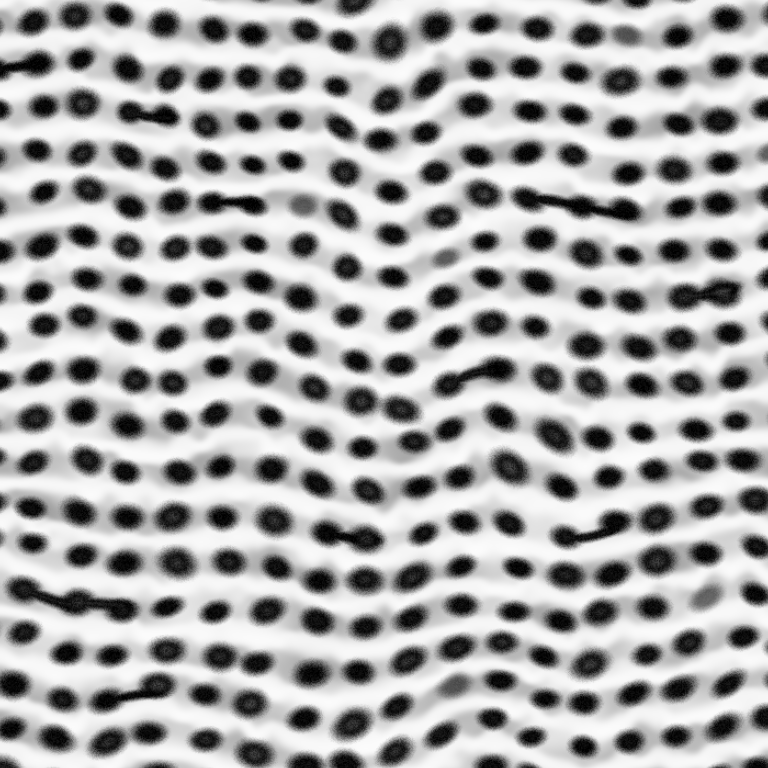
Reproduce this pattern procedurally as a WebGL 2 fragment shader.

```glsl
#version 300 es
precision highp float;
// Porous sheet: soft dark pits sit in wavy grey valleys between white ridges.
// A warped lattice places the pits; each is a jittered ellipse, at times shallow or
// joined to its neighbour. Fine grain roughens the dark parts only.

uniform vec2 u_resolution;
out vec4 fragColor;

const float TAU = 6.2831853;
const vec2 LATTICE = vec2(16.2, 17.4);      // pits across and up the canvas
const vec2 PIT_RADIUS = vec2(0.305, 0.235); // in lattice cells
const float RIDGE_TONE = 0.975;
const float VALLEY_TONE = 0.70;
const float PIT_TONE = 0.035;
const float GRAIN_SCALE = 700.0;

float hash(vec2 p) {
    vec3 a = fract(vec3(p.xyx) * 0.1031);
    a += dot(a, a.yzx + 33.33);
    return fract((a.x + a.y) * a.z);
}

vec2 hash2(vec2 p) {
    return vec2(hash(p + 17.3), hash(p + 71.9));
}

float noise(vec2 p) {
    vec2 cell = floor(p);
    vec2 f = fract(p);
    f = f * f * (3.0 - 2.0 * f);
    float low = mix(hash(cell), hash(cell + vec2(1, 0)), f.x);
    float high = mix(hash(cell + vec2(0, 1)), hash(cell + vec2(1, 1)), f.x);
    return mix(low, high, f.y);
}

// Bends the canvas: rows undulate and zigzag, columns drift.
vec2 warp(vec2 p) {
    float phase = 13.0 * p.x + 6.0 * noise(p * vec2(2.7, 1.6) + 5.0);
    float wave = 0.017 * sin(phase);
    float zigzag = 0.042 * noise(p * vec2(9.5, 3.6) + 31.0);
    float drift = 0.06 * noise(p * vec2(2.0, 3.5) + 12.0);
    return p + vec2(drift, wave + zigzag);
}

// Slope of the warped rows in lattice cells.
float rowSlope(vec2 p, float stepSize) {
    vec2 ahead = warp(p + vec2(stepSize, 0.0));
    vec2 behind = warp(p - vec2(stepSize, 0.0));
    return (ahead.y - behind.y) / (2.0 * stepSize) * LATTICE.y / LATTICE.x;
}

// Diffuse grey valleys along the rows, broken up by a slow patch value.
float sheetTone(float row, float patchiness) {
    float valley = 0.5 + 0.5 * cos(TAU * row);
    float depth = smoothstep(-0.1, 1.0, valley) * mix(0.25, 1.3, patchiness);
    return mix(RIDGE_TONE, VALLEY_TONE, depth);
}

// Distance to a pit, 1 at its rim; reach adds a thin neck towards the next pit.
float pitDistance(vec2 offset, vec2 radius, float tilt, float reach) {
    vec2 leaned = offset - vec2(0.0, tilt * offset.x);
    float body = length(leaned / radius);
    vec2 fromNeck = offset - vec2(clamp(offset.x, 0.0, reach), 0.0);
    float neck = length(fromNeck / (radius * vec2(1.0, 0.6))) + 0.25;
    return reach > 0.0 ? min(body, neck) : body;
}

// Returns the light kept by all nearby pits (x) and the glow of their cores (y).
vec2 pits(vec2 q, float slope, float roughness) {
    vec2 home = floor(q + 0.5);
    float light = 1.0;
    float glow = 0.0;
    for (int j = -1; j <= 1; j++) {
        for (int i = -2; i <= 1; i++) {
            vec2 id = home + vec2(i, j);
            vec2 jitter = (hash2(id) - 0.5) * vec2(0.24, 0.22);
            vec2 kind = hash2(id + 203.0);
            vec2 form = hash2(id + 409.0);
            float reach = kind.x > 0.975 ? 0.9 : 0.0;
            float shallow = kind.x < 0.02 ? 0.55 : 1.0;
            float core = kind.y * kind.y * kind.y;
            float size = mix(0.88, 1.08, form.x) + 0.12 * core;
            float tilt = 0.65 * slope + (form.y - 0.5) * 0.4;
            vec2 radius = PIT_RADIUS * size * vec2(1.0, 1.0 + 0.12 * core);
            float d = pitDistance(q - id - jitter, radius, tilt, reach) + roughness;
            float wall = smoothstep(0.46, 1.53, d);
            light *= mix(1.0, mix(PIT_TONE, 1.0, wall), shallow);
            glow += 0.2 * core * (1.0 - smoothstep(0.1, 0.8, d));
        }
    }
    return vec2(light, glow);
}

void main() {
    vec2 p = gl_FragCoord.xy / u_resolution;
    vec2 q = warp(p) * LATTICE;
    float slope = rowSlope(p, 0.004);

    // Soft wobble of the rims plus fine grain
    float grain = noise(p * GRAIN_SCALE) - 0.5;
    float wobble = noise(p * 42.0 + 8.0) - 0.5;
    vec2 pit = pits(q, slope, 0.16 * wobble + 0.12 * grain);

    // Pits sink into the sheet; grain fades out towards the light
    float patchiness = noise(p * vec2(17.0, 24.0) + 50.0);
    float sheet = sheetTone(q.y + 0.3 * wobble, patchiness) + 0.03 * wobble;
    float tone = sheet * pit.x + pit.y;
    float darkness = 1.0 - smoothstep(0.1, 0.65, tone);
    tone += grain * darkness * (0.08 + 0.7 * pit.y);

    fragColor = vec4(vec3(clamp(tone, 0.0, 1.0)), 1.0);
}
```
